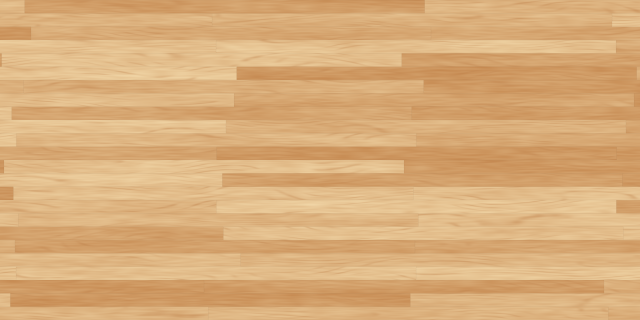
Reproduce this texture procedurally as a WebGL 2 fragment shader.

```glsl
#version 300 es
precision highp float;
// Strip wood floor: 24 rows of long staggered planks with fine horizontal grain.

uniform vec2 u_resolution;
out vec4 fragColor;

// Layout, in units of the canvas height
const float ROWS = 24.0;
const float PLANK_LENGTH = 1.25;
const float JOINT_START = 0.005;
const float JOINT_JITTER = 0.13;
const float SEAM_WIDTH = 0.0016;
const float SEAM_DARKNESS = 0.05;

// Tone: 0 is the darkest wood, 1 the lightest
const vec3 DARK_WOOD = vec3(0.785, 0.555, 0.335);
const vec3 LIGHT_WOOD = vec3(0.920, 0.795, 0.605);
const vec3 GRAIN_TINT = vec3(0.75, 0.51, 0.30);
const float TONE_MIN = 0.14;
const float TONE_MAX = 0.94;

// Grain
const vec2 CLOUD_SCALE = vec2(2.5, 32.0);
const vec2 FIBRE_SCALE = vec2(14.0, 170.0);
const vec2 WARP_SCALE = vec2(2.6, 13.0);
const float LINES_PER_ROW = 3.2;
const float LINE_WARP = 3.5;
const float LINE_STRENGTH = 0.42;
const float CLOUD_STRENGTH = 0.17;
const float FIBRE_STRENGTH = 0.18;
const int SAMPLES = 3;
const float TAU = 6.2831853;

// Two random values in 0..1 for an integer cell
vec2 hash2(vec2 cell) {
    uvec2 q = uvec2(ivec2(cell)) * uvec2(1597u, 3812u) + 7919u;
    q = q * 1664525u + 1013904u;
    q.x += q.y * 1664525u;
    q.y += q.x * 1664525u;
    q ^= q >> 16u;
    q.x += q.y * 1664525u;
    q.y += q.x * 1664525u;
    q ^= q >> 16u;
    return vec2(q & 65535u) / 65535.0;
}

float cornerSlope(vec2 cell, vec2 corner, vec2 f) {
    float angle = TAU * hash2(cell + corner).x;
    return dot(vec2(cos(angle), sin(angle)), f - corner);
}

float gradientNoise(vec2 p) {
    vec2 cell = floor(p);
    vec2 f = p - cell;
    vec2 w = f * f * f * (f * (f * 6.0 - 15.0) + 10.0);
    float low = mix(cornerSlope(cell, vec2(0, 0), f), cornerSlope(cell, vec2(1, 0), f), w.x);
    float high = mix(cornerSlope(cell, vec2(0, 1), f), cornerSlope(cell, vec2(1, 1), f), w.x);
    return 1.4 * mix(low, high, w.y);
}

vec3 floorColor(vec2 p) {
    // Plank cell: alternate rows shift by half a plank, plus a small jitter
    float row = floor(p.y * ROWS);
    float stagger = 0.5 * PLANK_LENGTH * (1.0 - mod(row, 2.0));
    float joint = JOINT_START + stagger + JOINT_JITTER * hash2(vec2(row, 91.0)).x;
    float along = (p.x - joint) / PLANK_LENGTH;
    vec2 plank = vec2(floor(along), row);
    vec2 random = hash2(plank + vec2(37.0, 5.0));
    vec2 g = p + floor(random.yx * 40.0) + random;

    // Soft clouds and fine fibres
    float cloud = gradientNoise(g * CLOUD_SCALE);
    float fibre = gradientNoise(g * FIBRE_SCALE);
    float tone = mix(TONE_MIN, TONE_MAX, random.x);
    tone += CLOUD_STRENGTH * cloud + FIBRE_STRENGTH * fibre;

    // Growth lines: warped contours that fade in and out
    float warp = gradientNoise(g * WARP_SCALE);
    float phase = g.y * ROWS * LINES_PER_ROW + LINE_WARP * warp;
    float line = pow(0.5 + 0.5 * sin(TAU * phase), 5.0);
    float fade = smoothstep(-0.25, 0.5, gradientNoise(g * vec2(5.0, 45.0) + 17.0));
    float broken = 0.75 + 0.5 * gradientNoise(g * vec2(24.0, 110.0));

    vec3 color = mix(DARK_WOOD, LIGHT_WOOD, tone);
    color = mix(color, GRAIN_TINT, LINE_STRENGTH * line * fade * broken);

    // Faint seams around each plank
    vec2 local = vec2(fract(along), fract(p.y * ROWS));
    vec2 edge = min(local, 1.0 - local) * vec2(PLANK_LENGTH, 1.0 / ROWS);
    float seam = 1.0 - smoothstep(0.0, SEAM_WIDTH, min(edge.x, edge.y));
    return color * (1.0 - SEAM_DARKNESS * seam);
}

void main() {
    // Average a small grid of samples to smooth the plank edges
    vec3 sum = vec3(0.0);
    for (int i = 0; i < SAMPLES * SAMPLES; i++) {
        vec2 offset = (vec2(i % SAMPLES, i / SAMPLES) + 0.5) / float(SAMPLES) - 0.5;
        sum += floorColor((gl_FragCoord.xy + offset) / u_resolution.y);
    }
    fragColor = vec4(sum / float(SAMPLES * SAMPLES), 1.0);
}
```
